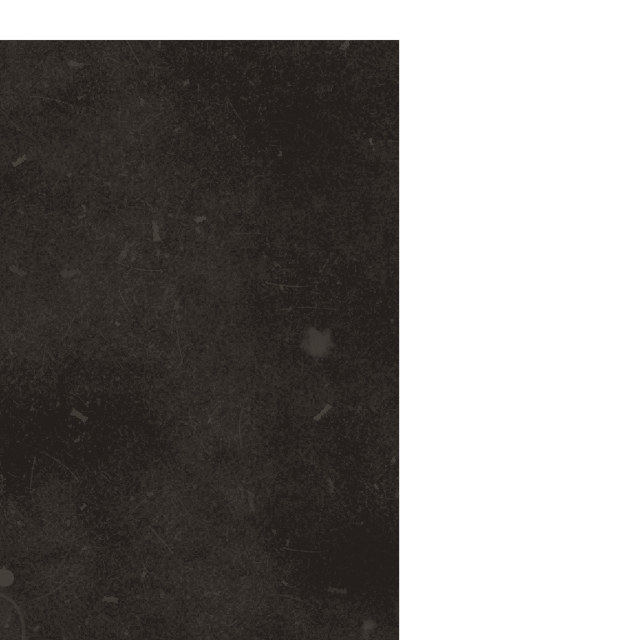
Write a three.js fragment shader that draws this texture.

```glsl
varying vec2 vUv;

const vec3 WHITE = vec3(1.0);
const vec3 SOIL_DARK = vec3(0.14, 0.12, 0.11);
const vec3 SOIL_MID = vec3(0.19, 0.17, 0.15);
const vec3 STRAW = vec3(0.285, 0.265, 0.24);
const vec2 GROUND_SIZE = vec2(0.6237, 0.9375);
const float SOFT = 0.0011;

float hash(vec2 p) {
  vec3 q = fract(vec3(p.xyx) * 0.1031);
  q += dot(q, q.yzx + 33.33);
  return fract((q.x + q.y) * q.z);
}

vec2 hash2(vec2 p) {
  return vec2(hash(p + 17.3), hash(p + 71.9));
}

float noise(vec2 p) {
  vec2 i = floor(p);
  vec2 f = fract(p);
  f = f * f * (3.0 - 2.0 * f);
  float low = mix(hash(i), hash(i + vec2(1.0, 0.0)), f.x);
  float high = mix(hash(i + vec2(0.0, 1.0)), hash(i + 1.0), f.x);
  return mix(low, high, f.y);
}

float fbm(vec2 p) {
  float sum = 0.0;
  float gain = 0.5;
  for (int i = 0; i < 5; i++) {
    sum += gain * noise(p);
    p = mat2(1.6, 1.2, -1.2, 1.6) * p + 9.7;
    gain *= 0.5;
  }
  return sum / 0.97;
}

float blob(vec2 p, vec2 center, vec2 radius) {
  vec2 q = (p - center) / radius;
  return exp(-dot(q, q));
}

// Randomly turned slivers, one per cell; halfSize and bend are in cells
float slivers(vec2 p, float cells, vec2 halfSize, float bend, float share, float seed) {
  vec2 q = p * cells;
  vec2 home = floor(q);
  float soft = SOFT * cells;
  float rough = (noise(p * 330.0 + seed) - 0.5) * halfSize.y;
  float light = 0.0;
  for (int y = -1; y <= 1; y++) {
    for (int x = -1; x <= 1; x++) {
      vec2 cell = home + vec2(float(x), float(y));
      vec2 key = cell + seed;
      vec2 jitter = hash2(key);
      vec2 vary = hash2(key + 131.0);
      float angle = 6.2832 * hash(key + 47.0);
      vec2 d = q - cell - jitter;
      d = vec2(d.x * cos(angle) + d.y * sin(angle), d.y * cos(angle) - d.x * sin(angle));
      d.y += bend * (vary.x - 0.5) * d.x * d.x;
      vec2 size = halfSize * mix(vec2(0.4, 0.6), vec2(1.0), vary);
      vec2 edge = abs(d) - size;
      float dist = length(max(edge, 0.0)) + min(max(edge.x, edge.y), 0.0) + rough;
      float shown = step(hash(key + 211.0), share);
      float shade = mix(0.4, 1.0, hash(key + 307.0));
      light = max(light, shown * shade * smoothstep(soft, -soft, dist));
    }
  }
  return light;
}

// Broad stains and fine grit
float soilTone(vec2 p) {
  float tone = 0.5 + 0.75 * (fbm(p * 6.0 + 3.0) - 0.5);
  tone += 0.35 * (fbm(p * 38.0) - 0.5);
  tone += 0.42 * (noise(p * 290.0) - 0.5) + 0.3 * (hash(floor(p * 512.0)) - 0.5);
  tone += 0.09 * blob(p, vec2(0.24, 0.6), vec2(0.2, 0.3));
  tone -= 0.3 * blob(p, vec2(0.57, 0.11), vec2(0.09, 0.05));
  tone -= 0.16 * blob(p, vec2(0.02, 0.23), vec2(0.07, 0.1));
  tone -= 0.14 * blob(p, vec2(0.1, 0.83), vec2(0.12, 0.06));
  tone -= 0.12 * blob(p, vec2(0.44, 0.82), vec2(0.08, 0.09));
  return tone;
}

// Ragged pale dust around a center
float dust(vec2 p, vec2 center, float radius) {
  float ragged = blob(p, center, vec2(radius)) + 0.9 * (fbm(p * 70.0) - 0.5);
  return smoothstep(0.5, 0.9, ragged) * blob(p, center, vec2(radius * 2.0));
}

// Knob with a curved rim in the lower left corner
float relic(vec2 p) {
  float knob = smoothstep(SOFT, -SOFT, length((p - vec2(0.007, 0.097)) * vec2(1.0, 1.1)) - 0.015);
  float rim = abs(length((p - vec2(-0.008, 0.012)) * vec2(1.0, 0.75)) - 0.045);
  float body = 0.3 * blob(p, vec2(0.01, 0.03), vec2(0.02, 0.035));
  return max(max(knob, body), 0.6 * smoothstep(0.004, 0.001, rim));
}

void main() {
  vec2 p = vUv;
  float tone = soilTone(p);
  float clump = smoothstep(0.3, 0.65, fbm(p * 9.0 + 21.0)) * smoothstep(0.15, 0.5, tone + 0.1);

  float litter = slivers(p, 115.0, vec2(0.24, 0.13), 0.0, 0.45, 5.0) * 0.75;
  litter = max(litter, slivers(p, 62.0, vec2(0.55, 0.045), 0.9, 0.55, 83.0) * 0.7);
  litter = max(litter, slivers(p, 36.0, vec2(0.2, 0.1), 0.0, 0.2, 139.0) * 0.9);
  litter = max(litter, slivers(p, 17.0, vec2(0.7, 0.018), 0.7, 0.3, 191.0) * 0.75);
  litter *= mix(0.3, 1.0, clump);
  litter = max(litter, slivers(p, 11.0, vec2(0.19, 0.055), 0.0, 0.16, 257.0) * 0.9);
  litter = max(litter, 0.75 * dust(p, vec2(0.495, 0.465), 0.032));
  litter = max(litter, 0.8 * dust(p, vec2(0.575, 0.022), 0.02));
  litter = max(litter, relic(p) * 0.85);

  vec3 ground = mix(SOIL_DARK, SOIL_MID, smoothstep(0.28, 0.7, tone));
  ground = mix(ground, STRAW, 0.5 * smoothstep(0.68, 1.05, tone));
  ground = mix(ground, STRAW, litter);

  vec2 inside = smoothstep(SOFT, -SOFT, p - GROUND_SIZE);
  gl_FragColor = vec4(mix(WHITE, ground, inside.x * inside.y), 1.0);
}
```
